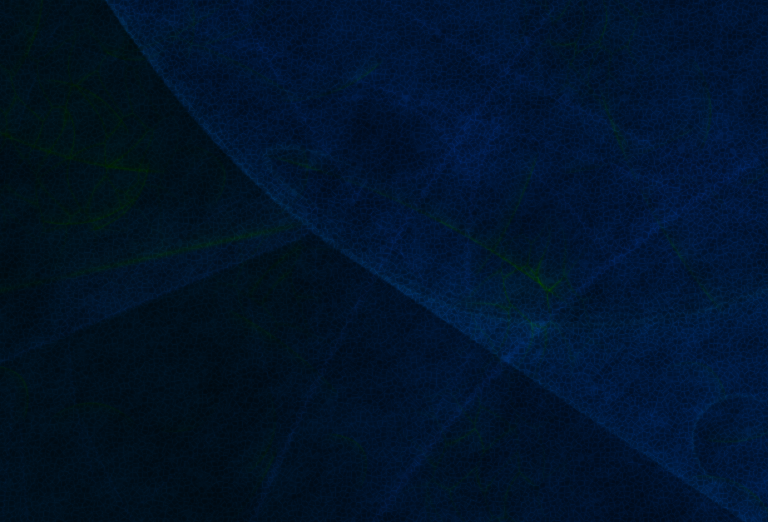
Write a Shadertoy shader that draws this background.

```glsl
const vec3 NIGHT = vec3(0.0, 0.058, 0.105);
const vec3 DUSK = vec3(0.0, 0.068, 0.165);
const vec3 DEEP_BLUE = vec3(0.0, 0.076, 0.188);
const vec3 SHEET_BLUE = vec3(0.0, 0.092, 0.228);
const vec3 RIM_GLOW = vec3(0.004, 0.066, 0.09);
const vec3 RAY_BLUE = vec3(0.006, 0.038, 0.115);
const vec3 MOSS = vec3(0.008, 0.085, -0.12);
const float EDGE_SOFT = 0.003;
const float GRAIN = 0.42;
const float THREADS = 60.0;

vec2 hash2(vec2 p) {
    p = fract(p * vec2(0.1031, 0.1130) + 0.137);
    p += dot(p, p.yx + 33.33);
    return fract(vec2(p.x * p.y * 17.3, (p.x + p.y) * p.x * 11.7));
}

// Thin borders between cellular noise regions
float cellWeb(vec2 p, float sharp) {
    vec2 base = floor(p), f = p - base;
    float near1 = 8.0, near2 = 8.0;
    for (int k = 0; k < 9; k++) {
        vec2 o = vec2(float(k % 3 - 1), float(k / 3 - 1));
        float d = length(o + hash2(base + o) - f);
        near2 = min(near2, max(near1, d));
        near1 = min(near1, d);
    }
    return exp(-(near2 - near1) * sharp);
}

// Folded, layered sines
float silk(vec2 p) {
    float sum = 0.0, amp = 0.5;
    for (int i = 0; i < 5; i++) {
        p += 0.35 * sin(p.yx * 1.7 + float(i));
        sum += amp * sin(p.x + 1.3 * sin(p.y));
        p = mat2(1.5, 1.1, -1.1, 1.5) * p;
        amp *= 0.68;
    }
    return sum;
}

float above(float d) { return smoothstep(-EDGE_SOFT, EDGE_SOFT, d); }

float blob(vec2 p, float x, float y, float r) {
    vec2 q = (p - vec2(x, y)) / r;
    return exp(-dot(q, q));
}

// Bowed streak between two ends, with a veil on one side
float streak(vec2 p, vec4 ends, float bow, float width) {
    vec2 dir = ends.zw - ends.xy, q = p - ends.xy;
    float len = length(dir);
    dir /= len;
    float t = dot(q, dir) / len;
    float s = dir.x * q.y - dir.y * q.x - bow * 4.0 * t * (1.0 - t);
    float fade = smoothstep(-0.04, 0.08, t) * (1.0 - smoothstep(0.9, 1.04, t));
    return fade * (0.7 * exp(-s * s / (width * width)) + 0.4 * above(s) * exp(-abs(s) / (7.0 * width)));
}

// Dark hollow (x) and its rim (y), brighter on the left
vec2 hollow(vec2 p, vec2 c, vec2 r, float angle) {
    vec2 q = p - c;
    q = vec2(cos(angle) * q.x + sin(angle) * q.y, cos(angle) * q.y - sin(angle) * q.x) / r;
    float d = (length(q) - 1.0) * min(r.x, r.y);
    return vec2(1.0 - above(d), exp(-d * d / 0.00001)) * (1.0 - smoothstep(-0.6, 0.4, q.x));
}

void mainImage(out vec4 fragColor, in vec2 fragCoord) {
    vec2 p = fragCoord / iResolution.xy * vec2(1.477, 1.0);
    float weave = silk(p * 9.0);
    float fibre = silk(vec2(p.x + p.y, p.y - 0.6 * p.x) * vec2(24.0, 60.0));
    // Great sweeping arc and the straight edge leaving it
    float u = p.x - 1.12, slope = 1.2 * u - 0.48 * u * u;
    float arc = (p.y - 0.371 - u * u * (0.6 - 0.16 * u)) / sqrt(1.0 + slope * slope);
    float edge = (p.y - 0.481 + 0.667 * (p.x - 0.712)) / 1.202;
    float inside = above(arc);
    float sheet = (1.0 - inside) * above(edge) * smoothstep(0.62, 0.76, p.x);
    // Base regions
    vec3 col = mix(NIGHT, DUSK, smoothstep(0.35, 0.95, p.x));
    float wedge = above(p.y - 0.308 - 0.41 * p.x) * (1.0 - smoothstep(0.0, 0.16, p.y - 0.42 - 0.27 * p.x));
    col += RAY_BLUE * 0.35 * wedge * smoothstep(0.0, 0.2, p.x);
    col = mix(mix(col, DEEP_BLUE, inside), SHEET_BLUE, sheet);
    float strands = 0.8 + 0.3 * sin(arc * 420.0 + 3.0 * weave);
    col += RIM_GLOW * inside * strands * (0.55 * exp(-arc / 0.045) + 0.4 * exp(-arc / 0.008));
    col += RIM_GLOW * sheet * (0.4 * exp(-abs(arc) / 0.03) + 0.4 * exp(-edge / 0.012));
    col += RAY_BLUE * (0.35 * blob(p, 1.32, 0.62, 0.16) + 0.3 * blob(p, 0.92, 0.72, 0.1));
    col *= 1.0 - 0.25 * blob(p, 0.75, 0.72, 0.09) - 0.22 * blob(p, 1.03, 0.57, 0.1);
    // Hollows in the veils
    vec2 loops = hollow(p, vec2(0.66, 0.635), vec2(0.16, 0.05), -0.45)
        + hollow(p, vec2(1.43, 0.15), vec2(0.1, 0.09), -0.5);
    col = mix(col, DUSK, 0.6 * loops.x) + RIM_GLOW * 0.45 * loops.y;
    // Blue rays
    float rays = streak(p, vec4(0.70, -0.03, 1.52, 0.73), 0.065, 0.008)
        + 0.8 * streak(p, vec4(0.47, -0.04, 1.11, 1.04), 0.045, 0.007)
        + 0.7 * streak(p, vec4(0.905, 0.42, 1.02, 0.87), 0.045, 0.005)
        + 0.6 * streak(p, vec4(0.43, 1.03, 0.865, 0.40), -0.02, 0.004)
        + 0.6 * streak(p, vec4(0.70, 1.02, 1.52, 0.60), -0.017, 0.007)
        + 0.6 * streak(p, vec4(0.635, 0.808, 0.905, 0.635), 0.07, 0.005)
        + 0.5 * streak(p, vec4(1.0, 0.69, 1.25, 0.38), 0.02, 0.006)
        + 0.6 * streak(p, vec4(-0.04, 0.29, 0.62, 0.562), 0.0, 0.004)
        + 0.4 * streak(p, vec4(0.5, 0.56, 1.0, 0.73), 0.0, 0.008)
        + 0.5 * streak(p, vec4(0.15, 1.01, 1.52, 0.56), 0.01, 0.006);
    // Mossy filaments and webs
    float moss = 0.7 * streak(p, vec4(0.52, 0.70, 1.10, 0.41), 0.035, 0.0025)
        + 0.8 * streak(p, vec4(1.154, 0.83, 1.39, 0.40), -0.025, 0.0025)
        + 0.5 * streak(p, vec4(-0.04, 0.433, 0.60, 0.575), 0.0, 0.005)
        + 0.4 * streak(p, vec4(-0.03, 0.76, 0.32, 0.67), -0.02, 0.003);
    float patches = blob(p, 1.04, 0.41, 0.1) + blob(p, 0.94, 0.11, 0.1) + blob(p, 1.12, 0.94, 0.1)
        + 0.5 * blob(p, 0.56, 0.46, 0.1) + 0.4 * blob(p, 0.12, 0.75, 0.2);
    moss += patches * (0.15 + cellWeb((p + 0.015 * sin(p.yx * 31.0)) * vec2(19.0, 11.0), 20.0));
    // Scattered fine threads
    for (float i = 0.0; i < THREADS; i++) {
        vec2 c = hash2(vec2(i, 7.0)) * vec2(1.477, 1.0), h = hash2(vec2(i, 19.0));
        vec2 reach = vec2(cos(h.x * 3.14), sin(h.x * 3.14)) * (0.06 + 0.2 * h.y);
        float thread = streak(p, vec4(c - reach, c + reach), 0.08 * (h.y - 0.5), 0.0022);
        rays += 0.35 * thread * step(0.4, h.y);
        moss += 0.35 * thread * step(h.y, 0.4);
    }
    col += RAY_BLUE * 0.6 * rays + MOSS * moss * max(0.0, 0.75 + 0.6 * weave);
    // Fibrous grain
    float grain = cellWeb(p * 105.0, 4.0) + 0.5 * cellWeb(p * vec2(50.0, 70.0), 5.0) - 0.6;
    col *= 1.0 + GRAIN * (0.25 * weave + 0.3 * fibre + grain);
    fragColor = vec4(clamp(col, 0.0, 1.0), 1.0);
}
```
